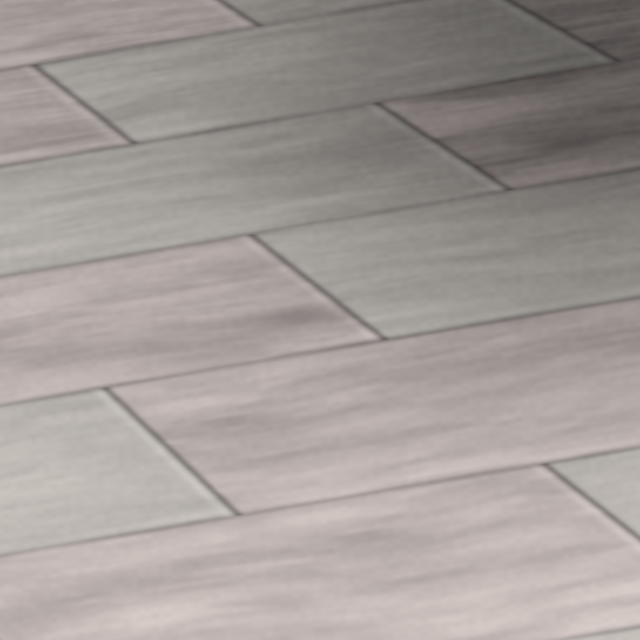
Reproduce this texture procedurally as a WebGL 1 fragment shader.

```glsl
precision highp float;
// Weathered grey wood planks in running bond, seen in perspective under soft shade.

uniform vec2 u_resolution;

const float HORIZON = 2.064;        // distance of the vanishing line above the canvas
const float VANISH_X = 2.232;       // distance of the vanishing point to the left
const float ROW_SLOPE = 0.17;       // tilt of the long seams
const float FIRST_SEAM = 0.11;
const float ROW_SCALE = 15.46;
const float BOARD_LENGTH = 0.325;
const float FIRST_JOINT = 1.051;
const vec3 GREY_TINT = vec3(1.025, 0.998, 0.967);
const vec3 ROSE_TINT = vec3(1.050, 0.985, 0.968);

float hash(vec2 p) {
  vec3 q = fract(p.xyx * 0.1031);
  q += dot(q, q.yzx + 33.33);
  return fract((q.x + q.y) * q.z);
}

float noise(vec2 p) {
  vec2 i = floor(p);
  vec2 f = p - i;
  f = f * f * (3.0 - 2.0 * f);
  return mix(mix(hash(i), hash(i + vec2(1.0, 0.0)), f.x),
             mix(hash(i + vec2(0.0, 1.0)), hash(i + vec2(1.0, 1.0)), f.x), f.y);
}

float ridge(float d, float width) {
  return exp(-d * d / (width * width));
}

// Long streaks along the board, bent slightly by a slow wave.
float grain(vec2 p) {
  p.y += 0.12 * (noise(p * vec2(3.0, 2.0)) - 0.5);
  float broad = noise(p * vec2(1.6, 4.0)) - 0.5;
  float streak = noise(p * vec2(5.0, 12.0) + 17.0) - 0.5;
  float fine = noise(p * vec2(15.0, 29.0) + 41.0) - 0.5;
  return 0.065 * broad + 0.065 * streak + 0.035 * fine;
}

// One board: alternate boards are rosier, darker and more strongly streaked.
vec3 board(vec2 p, vec2 id, float light) {
  float swap = step(2.5, mod(id.y, 4.0));
  float rose = mod(id.x + swap, 2.0) * (0.65 + 0.35 * hash(id + 7.0));
  vec2 offset = 19.0 * vec2(hash(id + 50.0), hash(id + 90.0));
  float tone = light + 0.03 * (hash(id + 23.0) - 0.5) - 0.025 * rose;
  float g = grain(p + offset) * (0.85 + 0.45 * rose);
  float vein = smoothstep(0.62, 0.95, noise((p + offset) * vec2(4.0, 10.0) + 73.0));
  tone += g * (0.5 + 0.8 * light) - 0.06 * rose * vein;
  return tone * mix(GREY_TINT, ROSE_TINT, rose);
}

// A row of boards with its dark end joints and their pale bevels.
vec3 boardRow(vec2 plane, float row, float depth, float light, float edge) {
  float along = (plane.x - FIRST_JOINT) / BOARD_LENGTH + 0.5 * mod(row, 2.0);
  float joint = floor(along + 0.5);
  float d = (along - joint) * BOARD_LENGTH * depth * 0.62;
  vec2 p = vec2(along, plane.y);
  vec3 color = mix(board(p, vec2(joint - 1.0, row), light),
                   board(p, vec2(joint, row), light),
                   smoothstep(-edge, edge, d));
  color *= 1.0 - 0.27 * ridge(d, 0.0042);
  return color + 0.075 * light * ridge(d + 0.0095, 0.0055);
}

// Shade gathers at the upper right and fades toward the lower edge.
float shade(vec2 p) {
  vec2 d = (p - vec2(1.0, 0.1)) / vec2(0.65, 0.42);
  return 0.655 + 0.10 * p.y - 0.29 * exp(-dot(d, d));
}

void main() {
  vec2 p = gl_FragCoord.xy / u_resolution;
  p.y = 1.0 - p.y;

  // Project the canvas onto the floor.
  float w = p.y + ROW_SLOPE * p.x;
  float depth = w + HORIZON;
  float reach = FIRST_SEAM + HORIZON;
  vec2 plane = vec2((p.x + VANISH_X) / depth, ROW_SCALE * (w - FIRST_SEAM) / depth);

  // Blend the two rows that meet at the nearest long seam.
  float seam = floor(plane.y + 0.5);
  float d = (plane.y - seam) * depth * depth / (ROW_SCALE * reach);
  float edge = max(0.0025, 1.0 / u_resolution.y);
  float light = shade(p);
  vec3 color = mix(boardRow(plane, seam - 1.0, depth, light, edge),
                   boardRow(plane, seam, depth, light, edge),
                   smoothstep(-edge, edge, d));

  // Uneven long seams with a faint pale lip.
  float wear = noise(vec2(plane.x * 28.0, seam * 7.0));
  color *= 1.0 - (0.10 + 0.12 * wear) * ridge(d, 0.0045);
  color += 0.05 * light * wear * ridge(d + 0.011, 0.006);

  // Soft mottling of the surface.
  color += 0.022 * (noise(p * vec2(95.0, 130.0)) - 0.5);
  gl_FragColor = vec4(clamp(color, 0.0, 1.0), 1.0);
}
```
